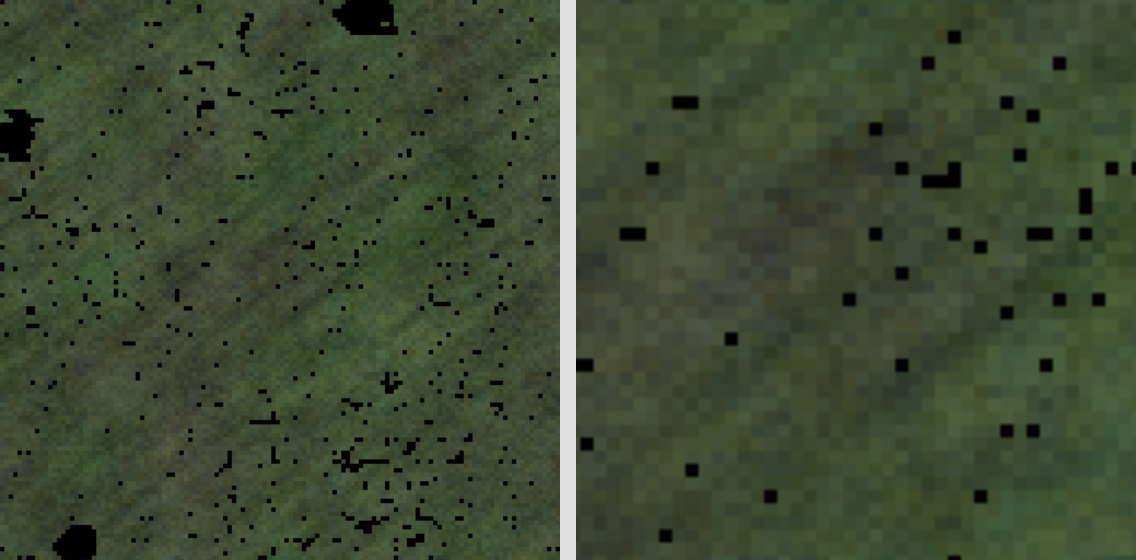
Left: the whole. Right: its middle third, enlarged.
Write a WebGL 1 fragment shader that draws this texture.

```glsl
precision highp float;
// Coarse mossy ground seen from above: soft square cells of dull green,
// toned by grain, diagonal streaks and broad patches, and pierced by black
// gaps that come as single cells, small clumps and a few ragged holes.
uniform vec2 u_resolution;

const float CELLS = 128.0;          // cells across the canvas
const float EDGE = 0.2;             // half width of the blend between cells
const vec3 MOSS = vec3(0.251, 0.299, 0.203);
const vec3 GAP = vec3(0.0, 0.005, 0.0);
const vec3 GREEN_SHIFT = vec3(-0.025, 0.045, -0.015);
const vec3 BLUE_SHIFT = vec3(-0.025, 0.0, 0.05);
const float GRAIN = 0.20;           // relative brightness amplitudes
const float MOTTLE = 0.20;
const float STREAK = 0.24;
const float PATCH = 0.22;
const float STREAK_ANGLE = 0.66;
const vec2 STREAK_SIZE = vec2(15.0, 2.8);   // in cells
const float HOLE_RADIUS = 6.0;              // in cells

float hash(vec2 p) {
  return fract(sin(dot(p, vec2(127.1, 311.7))) * 43758.5453);
}

float valueNoise(vec2 p) {
  vec2 i = floor(p);
  vec2 f = fract(p);
  f = f * f * (3.0 - 2.0 * f);
  float low = mix(hash(i), hash(i + vec2(1.0, 0.0)), f.x);
  float high = mix(hash(i + vec2(0.0, 1.0)), hash(i + 1.0), f.x);
  return mix(low, high, f.y);
}

// Ragged holes spaced along the border of the canvas
float holeMask(vec2 cell) {
  float mask = 0.0;
  float ragged = 0.5 + 0.9 * valueNoise(cell * vec2(0.3, 0.45) + 71.0);
  for (int i = 0; i < 3; i++) {
    float k = float(i);
    float angle = 1.25 + 1.4 * k;
    vec2 dir = vec2(cos(angle), sin(angle));
    dir /= max(abs(dir.x), abs(dir.y));
    vec2 centre = CELLS * (0.5 + 0.475 * dir);
    float radius = (HOLE_RADIUS - 0.8 * k) * ragged;
    mask = max(mask, step(length((cell - centre) * vec2(0.9, 1.05)), radius));
  }
  return mask;
}

// 1 where a cell is a black gap
float gapMask(vec2 cell) {
  float region = smoothstep(0.25, 0.8, valueNoise(cell / 19.0 + 7.3));
  float speck = step(hash(cell + 311.0), mix(0.007, 0.034, region));
  float clumpNoise = valueNoise(cell * vec2(0.42, 0.55) + 151.0);
  float clump = step(mix(0.98, 0.82, region), clumpNoise);
  clump *= step(0.15, hash(cell + 57.0));
  return max(max(speck, clump), holeMask(cell));
}

vec3 cellColour(vec2 cell) {
  float c = cos(STREAK_ANGLE);
  float s = sin(STREAK_ANGLE);
  vec2 along = vec2(c * cell.x + s * cell.y, c * cell.y - s * cell.x);

  // Brightness
  float tone = GRAIN * (hash(cell + 13.0) - 0.5);
  tone += MOTTLE * (valueNoise(cell * vec2(0.45, 0.6) + 23.0) - 0.5);
  tone += STREAK * (valueNoise(along / STREAK_SIZE + 91.0) - 0.5);
  tone += PATCH * (valueNoise(cell / 13.0 + 37.0) - 0.5);
  vec3 colour = MOSS * (1.0 + tone);

  // Hue: broad green patches, fine blue and brown flecks
  float green = valueNoise(cell / 21.0 + 43.0) - 0.5;
  green += 0.5 * (valueNoise(along / (2.0 * STREAK_SIZE) + 5.0) - 0.5);
  float blue = 0.5 * (hash(cell + 171.0) - 0.5);
  blue += 0.8 * (valueNoise(cell / 2.6 + 113.0) - 0.5);
  colour += GREEN_SHIFT * green + BLUE_SHIFT * blue;

  return mix(colour, GAP, gapMask(cell));
}

void main() {
  vec2 p = gl_FragCoord.xy / u_resolution * CELLS - 0.5;
  vec2 cell = floor(p);
  // Blend the four nearest cells over a narrow seam
  vec2 w = smoothstep(0.5 - EDGE, 0.5 + EDGE, fract(p));
  vec3 low = mix(cellColour(cell), cellColour(cell + vec2(1.0, 0.0)), w.x);
  vec3 high = mix(cellColour(cell + vec2(0.0, 1.0)), cellColour(cell + 1.0), w.x);
  gl_FragColor = vec4(mix(low, high, w.y), 1.0);
}
```
